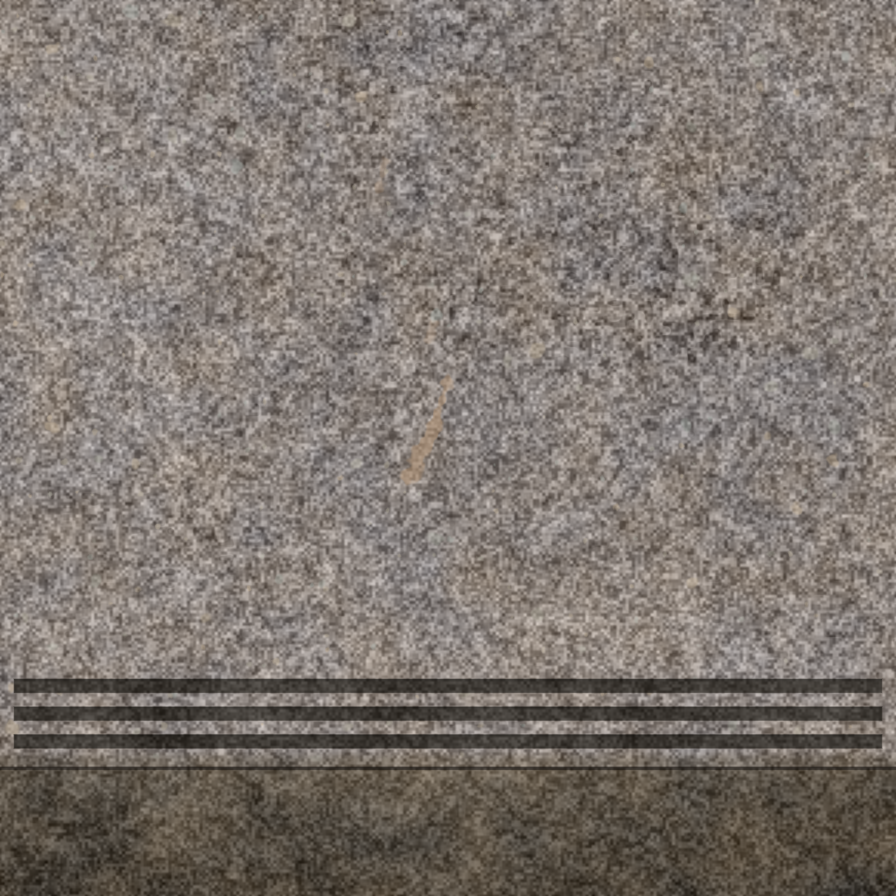
Reproduce this texture procedurally as a Shadertoy shader.

```glsl
// Grainy grey stone stair tread with three anti-slip grooves above a darker brown riser.
#define STONE_COLOR vec3(0.560, 0.528, 0.508)
#define RISER_COLOR vec3(0.385, 0.348, 0.298)
#define GROOVE_COLOR vec3(0.245, 0.228, 0.208)
#define VEIN_COLOR vec3(0.660, 0.560, 0.465)
#define GRAIN_STRENGTH 1.1
#define PIT_STRENGTH 0.13
#define GROOVE_CENTER_Y 0.2035
#define GROOVE_SPACING 0.0310
#define GROOVE_HALF_SIZE vec2(0.4845, 0.0079)
#define NOSING_Y 0.1425

float hash(vec2 cell) {
    uvec2 q = uvec2(ivec2(cell) + 4096) * uvec2(1597334673u, 3812015801u);
    uint n = (q.x ^ q.y) * 1597334673u;
    n = (n ^ (n >> 15)) * 2246822519u;
    n ^= n >> 13;
    return float(n >> 8) / 16777216.0;
}

float noise(vec2 p) {
    vec2 cell = floor(p), f = fract(p);
    f = f * f * (3.0 - 2.0 * f);
    return mix(mix(hash(cell), hash(cell + vec2(1, 0)), f.x),
               mix(hash(cell + vec2(0, 1)), hash(cell + vec2(1, 1)), f.x), f.y);
}

float fbm(vec2 p) {
    float sum = 0.0, amp = 0.5;
    for (int i = 0; i < 4; i++) {
        sum += amp * noise(p);
        p = mat2(1.6, 1.2, -1.2, 1.6) * p + 17.3;
        amp *= 0.5;
    }
    return sum / 0.9375;
}

// Soft round patch, 1 at its centre
float patchAt(vec2 p, vec2 center, vec2 radius) {
    vec2 d = (p - center) / radius;
    return exp(-dot(d, d));
}

float boxDistance(vec2 p, vec2 halfSize) {
    vec2 d = abs(p) - halfSize;
    return length(max(d, 0.0)) + min(max(d.x, d.y), 0.0);
}

// Tapered streak between two points
float streak(vec2 p, vec2 a, vec2 b, float radiusA, float radiusB) {
    vec2 ab = b - a;
    float t = clamp(dot(p - a, ab) / dot(ab, ab), 0.0, 1.0);
    float ragged = (noise(p * 150.0) - 0.5) * 0.008;
    float d = length(p - a - ab * t) - mix(radiusA, radiusB, t) + ragged;
    return 1.0 - smoothstep(-0.002, 0.003, d);
}

// Scattered chips: x is coverage, y is a random tint
vec2 chips(vec2 p, float cells, float density, float px) {
    vec2 q = p * cells, cell = floor(q);
    float pick = hash(cell + 311.0);
    vec2 center = 0.3 + 0.4 * vec2(hash(cell + 71.0), hash(cell + 137.0));
    vec2 d = fract(q) - center;
    d.x *= 0.7 + 0.8 * hash(cell + 59.0);
    float radius = 0.07 + 0.13 * hash(cell + 23.0);
    float edge = px * cells + 0.03;
    float ragged = (noise(q * 7.0) - 0.5) * 0.12;
    float cover = 1.0 - smoothstep(-edge, edge, length(d) + ragged - radius);
    return vec2(cover * step(pick, density), hash(cell + 199.0));
}

void mainImage(out vec4 fragColor, in vec2 fragCoord) {
    vec2 p = fragCoord / iResolution.xy;
    float px = 1.0 / iResolution.y;

    // Broad worn and pale areas
    float worn = 0.9 * patchAt(p, vec2(0.76, 0.70), vec2(0.20, 0.17))
               + 0.7 * patchAt(p, vec2(0.42, 0.93), vec2(0.20, 0.12))
               + 0.5 * patchAt(p, vec2(0.40, 0.66), vec2(0.16, 0.12))
               + 0.5 * patchAt(p, vec2(0.16, 0.41), vec2(0.18, 0.08))
               + 0.5 * patchAt(p, vec2(0.88, 0.36), vec2(0.15, 0.08));
    float pale = patchAt(p, vec2(0.12, 0.56), vec2(0.20, 0.14))
               + 0.6 * patchAt(p, vec2(0.55, 0.30), vec2(0.40, 0.07));
    float cloud = fbm(p * 11.0);
    worn = clamp(worn + (cloud - 0.5) * 1.8, 0.0, 1.0);

    // Grain from coarse mottling down to sand
    float grain = (noise(p * 290.0) - 0.5) * 0.27 + (noise(p * 137.0 + 9.0) - 0.5) * 0.17
                + (noise(p * 52.0 + 31.0) - 0.5) * 0.08 + (cloud - 0.5) * 0.10;
    grain *= GRAIN_STRENGTH;
    float pits = smoothstep(0.54, 0.80, noise(p * vec2(105.0, 130.0) + 50.0));
    pits *= 0.25 + 0.75 * worn;
    float warmth = fbm(p * 17.0 + 80.0) - 0.5;

    // Tread surface
    vec3 color = STONE_COLOR + 0.022 * pale - 0.030 * worn;
    color += grain - PIT_STRENGTH * pits;
    color += vec3(0.05, 0.01, -0.05) * warmth;

    // Tan vein and its faint traces
    float vein = 0.75 * streak(p, vec2(0.459, 0.470), vec2(0.486, 0.530), 0.008, 0.007)
               + 0.70 * streak(p, vec2(0.486, 0.530), vec2(0.500, 0.577), 0.004, 0.005)
               + 0.35 * streak(p, vec2(0.477, 0.620), vec2(0.483, 0.638), 0.003, 0.004)
               + 0.40 * streak(p, vec2(0.424, 0.790), vec2(0.430, 0.820), 0.003, 0.004);
    color = mix(color, VEIN_COLOR + 0.35 * grain, min(vein, 0.8));

    // Embedded chips in two sizes
    for (int i = 0; i < 2; i++) {
        vec2 chip = chips(p + float(i) * 0.37, i == 0 ? 24.0 : 58.0, i == 0 ? 0.13 : 0.09, px);
        vec3 tint = mix(vec3(0.60, 0.62, 0.60), vec3(0.72, 0.65, 0.56), chip.y);
        color = mix(color, tint + 0.4 * grain, 0.6 * chip.x);
    }

    // Riser: brown, dimmer toward the floor and the sides
    float side = smoothstep(0.25, 0.5, abs(p.x - 0.5));
    vec3 riser = RISER_COLOR * (0.84 + 0.22 * p.y / NOSING_Y - 0.13 * side);
    riser += 0.68 * grain - 0.07 * pits + vec3(0.17, 0.13, 0.08) * warmth;
    float onRiser = 1.0 - smoothstep(-px, px, p.y - NOSING_Y);
    float lip = 0.65 * (1.0 - smoothstep(0.150, 0.164, p.y));
    color = mix(color, riser, max(onRiser, lip));

    // Three grooves with a shaded upper wall
    float row = clamp(round((p.y - GROOVE_CENTER_Y) / GROOVE_SPACING), -1.0, 1.0);
    vec2 local = p - vec2(0.5, GROOVE_CENTER_Y + row * GROOVE_SPACING);
    float d = boxDistance(local, GROOVE_HALF_SIZE);
    vec3 groove = GROOVE_COLOR + 0.42 * grain + 0.10 * (cloud - 0.5);
    groove *= 1.0 - 0.22 * smoothstep(0.003, GROOVE_HALF_SIZE.y, local.y);
    color = mix(color, groove, 1.0 - smoothstep(-px, px, d));

    // Dark joint under the nosing
    float joint = 1.0 - smoothstep(0.0008, 0.0018 + px, abs(p.y - NOSING_Y));
    color = mix(color, vec3(0.17, 0.15, 0.13) + 0.3 * grain, 0.85 * joint);

    fragColor = vec4(clamp(color, 0.0, 1.0), 1.0);
}
```
